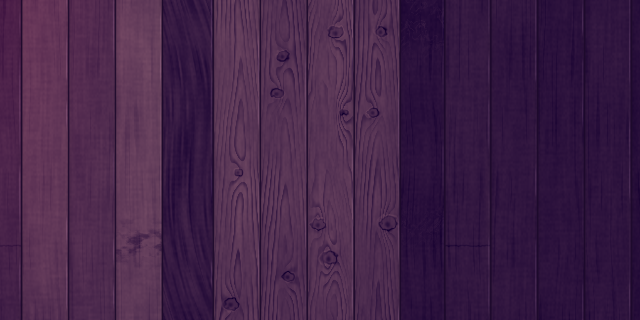
Reproduce this texture procedurally as a WebGL 2 fragment shader.

```glsl
#version 300 es
precision highp float;
// Upright timber planks in dusky purple, pale at the left and dark at the right.
// Each plank has its own tone; the middle four carry arched growth rings bent
// around hashed knots, the others fine fibres, saw marks and smudges.
uniform vec2 u_resolution;
out vec4 fragColor;

const float PLANK = 0.1466; // plank width, in canvas heights
const float TONE[15] = float[15](0.44, 0.81, 0.60, 0.92, 0.16, 0.76, 0.68, 0.73,
                                 0.62, 0.03, 0.17, 0.12, 0.05, 0.10, -0.05);

float hash(vec2 p) {
  vec3 q = fract(p.xyx * vec3(0.1031, 0.1030, 0.0973));
  q += dot(q, q.yzx + 33.33);
  return fract((q.x + q.y) * q.z);
}

float noise(vec2 p) {
  vec2 i = floor(p), f = fract(p);
  f = f * f * (3.0 - 2.0 * f);
  return mix(mix(hash(i), hash(i + vec2(1, 0)), f.x),
             mix(hash(i + vec2(0, 1)), hash(i + vec2(1, 1)), f.x), f.y);
}

float fbm(vec2 p) {
  float sum = 0.0, amp = 0.5;
  for (int i = 0; i < 4; i++) {
    sum += amp * noise(p);
    p = p * 2.03 + 17.1;
    amp *= 0.5;
  }
  return sum;
}

// Tone change from arched rings and knots; q.x is -0.5 to 0.5 across the plank
float figuredGrain(vec2 q, float id, float px) {
  float wave = fbm(vec2(q.x * 1.6 + id * 7.3, q.y * 3.0 + id * 3.1)) - 0.47;
  float center = 0.3 * (noise(vec2(id * 9.7, q.y * 1.5)) - 0.5);
  float phase = 11.0 * length(vec2(q.x - center, 0.06)) + 5.0 * q.y
              + (id == 6.0 ? 7.0 : 2.2) * wave;
  float knots = 0.0, calm = 1.0;
  for (float j = 0.0; j < 4.0; j++) {
    vec2 cell = vec2(id * 5.0 + 2.0, j * 3.0 + 11.0);
    if (hash(cell + 40.0) > 0.8) continue;
    vec2 c = vec2(mix(-0.3, 0.3, hash(cell)), (j + mix(0.15, 0.85, hash(cell + 9.0))) / 4.0);
    vec2 d = (q - c) * vec2(PLANK, 1.0);
    float size = mix(0.007, 0.021, hash(cell + 21.0));
    float r = length(d * vec2(0.8, 1.0)) + 0.008 * (noise(d * 110.0 + cell) - 0.5);
    vec2 bend = d / vec2(0.025, 0.05);
    phase += 2.5 * exp(-dot(bend, bend));
    // Rim shaded as a crescent round a pale face with a small dark heart
    float side = 0.5 + 0.5 * sin(atan(d.y, d.x) + 6.28 * hash(cell + 5.0));
    float rim = exp(-pow((r - size) / 0.0026, 2.0));
    float core = 1.0 - smoothstep(size * 0.1, size * 0.5 + px, length(d + 0.15 * size));
    float glint = exp(-pow((r - size * 1.3) / 0.0025, 2.0)) * (1.0 - side);
    knots += 0.25 * glint - (0.2 + 0.6 * side) * rim - 0.4 * core;
    knots -= 0.15 * exp(-pow(r / (size * 1.8), 2.0));
    calm *= smoothstep(size * 0.6, size * 1.4, r);
  }
  // Each ring darkens slowly, then ends sharply; it fades in and out along its way
  float f = fract(phase);
  float ring = smoothstep(0.4, 0.9, f) * (1.0 - smoothstep(0.9, 1.0, f));
  float patchy = fbm(vec2(q.x * 4.0 + id * 3.0, q.y * 5.0));
  float strength = mix(0.06, 0.55, smoothstep(0.25, 0.7, patchy));
  float fibre = noise(vec2(q.x * 26.0 + id * 31.0, q.y * 35.0)) - 0.5;
  float stain = fbm(vec2(q.x * 2.0 + id * 5.0, q.y * 5.0)) - 0.47;
  return knots + calm * strength * (0.27 - ring) + 0.16 * fibre + 0.25 * stain;
}

// Tone change from fibres, saw marks and smudges on plain planks
float plainGrain(vec2 q, float id, float tone) {
  float slant = id == 3.0 ? 0.9 * q.y + 0.2 * sin(q.y * 6.0) : 0.1 * noise(vec2(id, q.y * 4.0));
  vec2 g = vec2(q.x + slant, q.y);
  float fibre = noise(vec2(g.x * 23.0 + id * 31.0, g.y * 9.0)) - 0.5;
  float saw = noise(vec2(q.x * 4.0 + id * 13.0, q.y * 125.0)) - 0.5;
  float smudge = fbm(vec2(q.x * 2.5 + id * 5.7, q.y * 6.0)) - 0.47;
  float depth = mix(0.09, 0.15, clamp(tone, 0.0, 1.0));
  float change = depth * (1.1 * fibre + 0.7 * saw + 1.8 * smudge);
  // Sparse thin scratches along the plank
  change -= 0.13 * smoothstep(0.74, 0.9, noise(vec2(g.x * 25.0 + id * 17.0, g.y * 5.0 + 40.0)));
  if (id == 3.0) change += 0.3 * fibre;
  if (id == -1.0 || id == 9.0) // hairline split across the plank
    change -= 0.25 * exp(-pow((q.y - 0.232 - 0.004 * fibre) / 0.0025, 2.0));
  if (id == 2.0) // worn streaks low on the palest plank
    change -= 0.55 * exp(-pow((q.y - 0.24) / 0.06, 2.0)) * smoothstep(0.4, 0.75, fbm(q * vec2(6.0, 65.0)));
  if (id == 8.0) { // torn, swirling patches
    float torn = exp(-pow((q.y - 0.93) / 0.09, 2.0)) + 0.6 * exp(-pow((q.y - 0.3) / 0.07, 2.0));
    float swirl = fbm(vec2(q.x * 5.0, q.y * 30.0) + 3.0 * fbm(q * vec2(3.0, 14.0)));
    float fold = 1.0 - smoothstep(0.0, 0.35, abs(fract(swirl * 5.0) - 0.5));
    change += torn * (0.22 * fold * smoothstep(0.3, 0.6, swirl) - 0.12);
  }
  return change;
}

void main() {
  vec2 p = gl_FragCoord.xy / u_resolution.y;
  float px = 1.0 / u_resolution.y;
  // Plank index and place within it; the middle planks sit slightly to the right
  float x = p.x - 0.013 * smoothstep(0.57, 0.67, p.x) * (1.0 - smoothstep(1.15, 1.5, p.x));
  float u = (x - 0.0677) / PLANK;
  float id = floor(u), f = fract(u);
  vec2 q = vec2(f - 0.5, p.y);

  float tone = TONE[int(clamp(id + 1.0, 0.0, 14.0))];
  bool figured = id > 3.5 && id < 7.5;
  float shade = tone + (figured ? figuredGrain(q, id, px) : plainGrain(q, id, tone));
  shade -= 0.16 * tone * (1.0 - smoothstep(0.0, 0.35, p.y));
  shade += 0.09 * (noise(p * vec2(190.0, 130.0)) - 0.5);
  vec3 color = mix(vec3(0.16, 0.06, 0.23), vec3(0.41, 0.26, 0.37), shade);
  color += vec3(0.03, -0.012, 0.0) * (1.0 - smoothstep(0.0, 0.6, p.x)) * (0.4 + p.y);

  // Thin dark seams, each with a worn, paler arris on its left
  float edge = min(f, 1.0 - f) * PLANK;
  float worn = smoothstep(0.2, 0.8, noise(vec2(id * 8.3, p.y * 14.0)));
  float arris = exp(-pow(((1.0 - f) * PLANK - 0.006) / 0.002, 2.0));
  color += vec3(0.11, 0.09, 0.10) * worn * arris;
  color *= 1.0 - 0.12 * exp(-edge / 0.006);
  float seam = 1.0 - smoothstep(0.0007, 0.0022 + 0.6 * px, edge);
  color = mix(color, vec3(0.11, 0.035, 0.17), 0.9 * seam);
  fragColor = vec4(clamp(color, 0.0, 1.0), 1.0);
}
```
